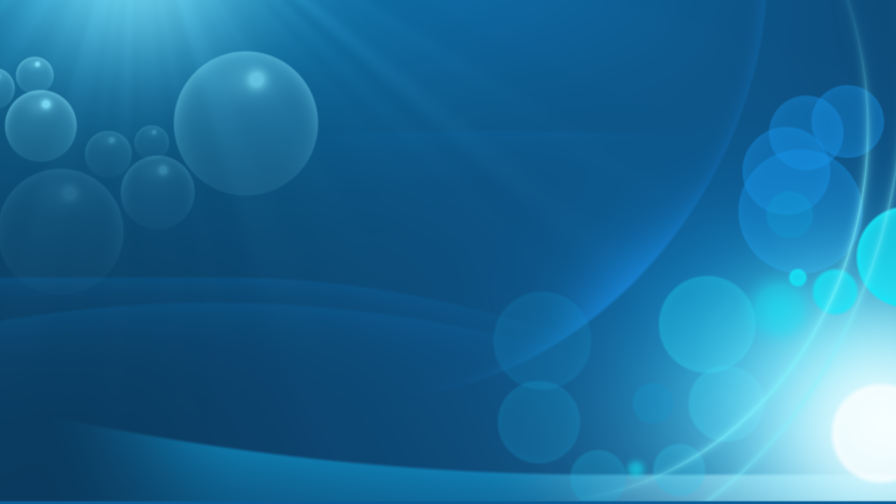
Reproduce this background procedurally as a WebGL 2 fragment shader.

```glsl
#version 300 es
precision highp float;
uniform vec2 u_resolution;
out vec4 outColor;

#define NAVY vec3(0.045, 0.255, 0.42)
#define AZURE vec3(0.04, 0.43, 0.70)
#define SKY vec3(0.06, 0.60, 0.82)
#define CYAN vec3(0.08, 0.90, 0.97)
#define ICE vec3(0.92, 0.99, 1.0)
#define SUN vec2(0.27, 1.08)
#define FLARE vec2(1.75, 0.13)
#define RAY_STRENGTH 0.30

float hash(float n) { return fract(sin(n * 127.1) * 43758.5453); }

float noise(float x) {
    float i = floor(x), f = fract(x);
    return mix(hash(i), hash(i + 1.0), f * f * (3.0 - 2.0 * f));
}

float blob(vec2 p, vec2 c, vec2 size) {
    vec2 q = (p - c) / size;
    return exp(-dot(q, q));
}

// Approximate signed distance to a superellipse, negative inside
float arc(vec2 p, vec2 c, vec2 radii, float n) {
    vec2 q = max(abs(p - c) / radii, 1e-4);
    float k = pow(pow(q.x, n) + pow(q.y, n), 1.0 / n);
    return (k - 1.0) / length(pow(q / k, vec2(n - 1.0)) / radii);
}

// Sheet of light: crisp at d = 0, fading over w
float veil(float d, float w) {
    return smoothstep(-0.005, 0.005, d) * exp(-max(d, 0.0) / w);
}

// Flat lens disc with a slightly brighter rim
vec3 bokeh(vec3 col, vec2 p, vec2 c, float r, vec3 tint, float alpha, float soft) {
    float d = length(p - c) - r;
    float edge = soft + 1.0 / u_resolution.y;
    float fill = 1.0 - smoothstep(-edge, edge, d);
    return mix(col, tint, alpha * fill * (0.8 + 0.3 * exp(-abs(d) / 0.012)));
}

// Glassy bubble: lit rim, fading base and a highlight
vec3 bubble(vec3 col, vec2 p, vec2 c, float r, float alpha) {
    vec2 q = (p - c) / r;
    float k = length(q), aa = 1.5 / (r * u_resolution.y);
    float inside = 1.0 - smoothstep(1.0 - aa, 1.0 + aa, k);
    float top = smoothstep(-1.1, 0.7, q.y);
    float body = 0.12 + 0.45 * pow(min(k, 1.0), 9.0) * top + 0.1 * top;
    float shine = 0.8 * blob(q, vec2(0.15, 0.61), vec2(0.13))
                + 0.25 * blob(q, vec2(0.05, 0.6), vec2(0.45, 0.28));
    return mix(col, vec3(0.48, 0.86, 0.96), inside * alpha * min(body + shine, 1.0));
}

void main() {
    vec2 p = gl_FragCoord.xy / u_resolution.y;
    p.x *= 16.0 / 9.0 * u_resolution.y / u_resolution.x;

    // Deep blue ground with broad glows
    vec3 col = NAVY * (0.86 + 0.2 * smoothstep(0.1, 0.9, p.x));
    float sunDist = length((p - SUN) * vec2(0.75, 1.3));
    col = mix(col, SKY, min(1.25 * exp(-2.9 * sunDist), 1.0));
    col = mix(col, AZURE, 0.45 * blob(p, vec2(1.05, 1.05), vec2(0.5, 0.25)));
    col = mix(col, AZURE, 0.85 * blob(p, vec2(1.5, 0.35), vec2(0.42, 0.36)));

    // Rays fanning from the upper left
    vec2 toSun = p - SUN - vec2(0.0, 0.2);
    float fan = atan(toSun.x, -toSun.y);
    float rays = 0.6 * noise(fan * 9.0 + 4.0) + 0.4 * noise(fan * 23.0);
    col += RAY_STRENGTH * (rays - 0.4) * exp(-2.6 * sunDist) * vec3(0.5, 0.8, 0.85);
    col = mix(col, vec3(0.55, 0.89, 0.96), 0.75 * blob(p, SUN, vec2(0.24, 0.2)));

    // Faint horizontal ribbons
    float bend = max(p.x - 0.45, 0.0);
    float ribbonFade = 1.0 - smoothstep(0.8, 1.25, p.x);
    float ribbons = veil(0.449 - 0.26 * bend * bend - p.y, 0.035);
    ribbons += 0.8 * veil(0.363 + 0.17 * p.x - 0.2 * p.x * p.x - p.y, 0.06);
    float high = veil(0.74 - 0.07 * (p.x - 0.95) * (p.x - 0.95) - p.y, 0.04);
    high *= smoothstep(0.5, 0.9, p.x) * (1.0 - smoothstep(1.1, 1.5, p.x));
    col = mix(col, AZURE, 0.28 * ribbons * ribbonFade + 0.2 * high);

    // Large swoosh with a feathered inner side
    float sweep = arc(p, vec2(0.764, 1.046), vec2(0.757, 0.833), 1.87);
    float along = smoothstep(0.78, 1.15, p.x);
    float feather = blob(p, vec2(1.24, 0.43), vec2(0.19, 0.16));
    float sheet = veil(-sweep, 0.012 + 0.05 * feather);
    col = mix(col, vec3(0.08, 0.50, 0.84), along * sheet * (0.3 + 0.5 * feather));

    // Bubbles at the left
    col = bubble(col, p, vec2(0.488, 0.755), 0.143, 0.75);
    col = bubble(col, p, vec2(0.081, 0.75), 0.071, 0.95);
    col = bubble(col, p, vec2(0.069, 0.85), 0.037, 1.0);
    col = bubble(col, p, vec2(-0.012, 0.824), 0.041, 0.9);
    col = bubble(col, p, vec2(0.12, 0.54), 0.125, 0.2);
    for (float i = 0.0; i < 3.0; i++) {
        float s = i * (i - 1.0);
        vec2 c = vec2(0.215 + 0.086 * i - 0.037 * s, 0.694 + 0.023 * i - 0.061 * s);
        col = bubble(col, p, c, 0.046 - 0.012 * i + 0.0255 * s, 0.35);
    }

    // Bottom wave, whitening to the right
    float dip = max(1.2 - p.x, 0.0);
    float wave = veil(0.058 + 0.095 * dip * dip - p.y, 0.16) * smoothstep(0.08, 0.5, p.x);
    col = mix(col, mix(SKY, ICE, smoothstep(0.95, 1.6, p.x)), 0.62 * wave);

    // Two rings of lens discs
    for (float i = 0.0; i < 6.0; i++) {
        float a = 0.855 * i - 3.61;
        vec2 c = vec2(1.25, 0.236) + 0.195 * vec2(cos(a), sin(a));
        vec3 tint = mix(SKY, CYAN, 0.12 * i);
        col = bokeh(col, p, c, 0.073 + 0.024 * cos(1.2 * i), tint, 0.2 + 0.04 * i, 0.002);
    }
    for (float i = 0.0; i < 4.0; i++) {
        float a = 1.43 + 0.82 * i;
        vec2 c = vec2(1.667, 0.653) + 0.107 * vec2(cos(a), sin(a));
        col = bokeh(col, p, c, 0.072 + 0.0019 * i * i * i, vec3(0.08, 0.58, 0.92), 0.42, 0.001);
    }

    // Flare in the lower right corner
    col = mix(col, CYAN, 0.7 * blob(p, vec2(1.68, 0.27), vec2(0.27, 0.2)));
    col = mix(col, vec3(0.4, 0.88, 1.0), 0.8 * blob(p, FLARE, vec2(0.42, 0.24)));
    col = mix(col, ICE, 0.95 * blob(p, FLARE + vec2(0.0, 0.03), vec2(0.23, 0.23)));

    // Accent discs
    col = bokeh(col, p, vec2(1.546, 0.387), 0.045, CYAN, 0.7, 0.04);
    col = bokeh(col, p, vec2(1.262, 0.069), 0.012, CYAN, 0.7, 0.015);
    col = bokeh(col, p, vec2(1.567, 0.574), 0.046, SKY, 0.45, 0.002);
    col = bokeh(col, p, vec2(1.296, 0.2), 0.04, SKY, 0.3, 0.002);
    col = bokeh(col, p, vec2(1.583, 0.449), 0.017, CYAN, 0.85, 0.002);
    col = bokeh(col, p, vec2(1.657, 0.421), 0.044, CYAN, 0.8, 0.004);
    col = bokeh(col, p, vec2(1.8, 0.49), 0.1, CYAN, 0.9, 0.002);
    col = bokeh(col, p, vec2(1.748, 0.14), 0.097, vec3(1.0), 0.75, 0.006);

    // Curved light streaks
    float s1 = abs(arc(p, vec2(1.065, 0.745), vec2(0.657, 0.741), 2.0));
    float s2 = abs(arc(p, vec2(0.995, 0.861), vec2(0.799, 0.995), 2.0));
    float lit = smoothstep(1.1, 1.5, p.x) * (1.0 - 0.8 * smoothstep(0.55, 1.0, p.y));
    float streak = exp(-s1 / 0.006) + 0.7 * exp(-s2 / 0.006);
    col = mix(col, vec3(0.5, 0.96, 1.0), min(0.65 * lit * streak, 1.0));

    // Thin dark base line
    col = mix(AZURE * 0.85, col, smoothstep(0.003, 0.008, p.y));
    outColor = vec4(clamp(col, 0.0, 1.0), 1.0);
}
```
